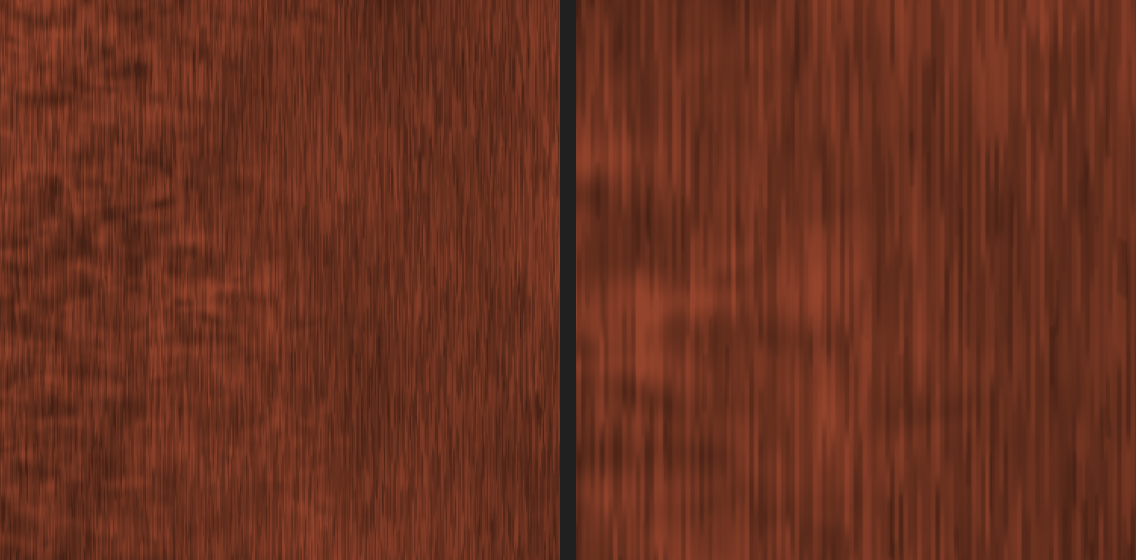
Left: the whole. Right: its middle third, enlarged.
Give the GLSL for this texture, as a WebGL 1 fragment shader.

```glsl
precision highp float;
uniform vec2 u_resolution;

const vec3 WOOD_DARK = vec3(0.270, 0.126, 0.079);
const vec3 WOOD_MID = vec3(0.416, 0.192, 0.122);
const vec3 WOOD_LIGHT = vec3(0.580, 0.264, 0.171);

// Cells across and along the canvas for each layer
const vec2 FINE_FIBRE = vec2(370.0, 17.0);
const vec2 WIDE_FIBRE = vec2(170.0, 8.0);
const vec2 PORE_FIBRE = vec2(300.0, 24.0);
const vec2 BAND_SCALE = vec2(9.0, 1.6);
const vec2 CLOUD_SCALE = vec2(5.0, 4.0);
const vec2 MOTTLE_SCALE = vec2(21.0, 33.0);

const float FINE_AMOUNT = 0.50;
const float WIDE_AMOUNT = 0.20;
const float PORE_AMOUNT = 0.38;
const float PORE_START = 0.55;
const float BAND_AMOUNT = 0.26;
const float CLOUD_AMOUNT = 0.36;
const float MOTTLE_AMOUNT = 0.62;
const float MOTTLE_MIN = 0.12;
const float TONE_SHIFT = 0.04;

float hash(vec2 p) {
  return fract(sin(dot(p, vec2(127.1, 311.7))) * 43758.5453);
}

// Smooth value noise from -1 to 1
float noise(vec2 p) {
  vec2 cell = floor(p);
  vec2 f = fract(p);
  f = f * f * (3.0 - 2.0 * f);
  float low = mix(hash(cell), hash(cell + vec2(1.0, 0.0)), f.x);
  float high = mix(hash(cell + vec2(0.0, 1.0)), hash(cell + vec2(1.0, 1.0)), f.x);
  return mix(low, high, f.y) * 2.0 - 1.0;
}

float fbm(vec2 p) {
  float sum = 0.0;
  float weight = 0.6;
  for (int i = 0; i < 4; i++) {
    sum += weight * noise(p);
    p = p * 2.03 + vec2(17.3, 9.1);
    weight *= 0.5;
  }
  return sum;
}

// Tone along one fibre, shifted so that neighbouring ends do not line up
float fibreColumn(float column, float y) {
  y += hash(vec2(column, 7.0)) * 40.0;
  float row = floor(y);
  float blend = smoothstep(0.32, 0.68, y - row);
  return mix(hash(vec2(column, row)), hash(vec2(column, row + 1.0)), blend) * 2.0 - 1.0;
}

// Straight strands with crisp sides
float fibres(vec2 p) {
  float column = floor(p.x);
  float blend = smoothstep(0.22, 0.78, p.x - column);
  return mix(fibreColumn(column, p.y), fibreColumn(column + 1.0, p.y), blend);
}

// Short cross-grain blotches in patches, strongest towards the left
float mottle(vec2 uv) {
  vec2 p = uv * MOTTLE_SCALE;
  p += 0.35 * vec2(noise(p * 0.7 + 31.0), noise(p * 0.7 + 57.0));
  float blotch = 0.8 * noise(p) + 0.45 * noise(p * vec2(1.9, 1.7) + 13.0);
  float reach = uv.x + 0.30 * fbm(uv * vec2(5.0, 4.0) + 71.0);
  float mask = mix(MOTTLE_MIN, 1.0, 1.0 - smoothstep(0.20, 0.66, reach));
  return blotch * mask;
}

void main() {
  vec2 uv = gl_FragCoord.xy / u_resolution;

  // Fine strands and sparse dark pores
  float tone = TONE_SHIFT + FINE_AMOUNT * fibres(uv * FINE_FIBRE);
  tone += WIDE_AMOUNT * fibres(uv * WIDE_FIBRE + vec2(500.0, 0.0));
  float pore = fibres(uv * PORE_FIBRE + vec2(900.0, 0.0));
  tone -= PORE_AMOUNT * smoothstep(PORE_START, 1.0, pore);

  // Broad shading and figure
  tone += BAND_AMOUNT * fbm(uv * BAND_SCALE + 23.0);
  tone += CLOUD_AMOUNT * fbm(uv * CLOUD_SCALE + 41.0);
  tone += MOTTLE_AMOUNT * mottle(uv);
  tone = clamp(tone, -1.0, 1.0);

  vec3 color = mix(WOOD_MID, WOOD_DARK, max(-tone, 0.0));
  color = mix(color, WOOD_LIGHT, max(tone, 0.0));
  gl_FragColor = vec4(color, 1.0);
}
```
